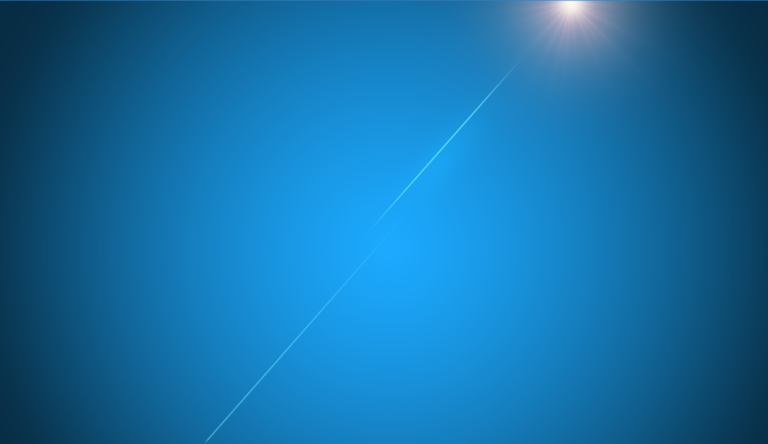
Write a Shadertoy shader that draws this background.

```glsl
#define GLOW_CENTER vec2(0.508, 0.253)
#define GLOW_COLOR vec3(0.11, 0.665, 1.0)
#define GLOW_FALLOFF vec2(0.617, 1.45)
#define SHADE_FLOOR 0.25
#define FLARE_CENTER vec2(0.7435, 0.574)
#define FLARE_RADIUS 0.070
#define FLARE_COLOR vec3(0.93, 0.77, 0.82)
#define CORE_COLOR vec3(1.0, 0.97, 0.93)
#define STREAK_COLOR vec3(0.38, 0.88, 1.0)
#define STREAK_WIDTH 0.0012
#define RAY_COUNT 14

float hash(float n) {
    return fract(sin(n * 127.1) * 43758.5453);
}

// Radial shade, flattening softly in the corners
float backdropShade(vec2 p) {
    float r = length(p - GLOW_CENTER);
    float shade = 1.0 - GLOW_FALLOFF.x * r - GLOW_FALLOFF.y * r * r;
    float d = shade - SHADE_FLOOR;
    return SHADE_FLOOR + 0.5 * (d + sqrt(d * d + 0.006));
}

// Thin line from a to b, fading at both ends
float streak(vec2 p, vec2 a, vec2 b, vec2 fade, float pixel) {
    vec2 axis = b - a;
    float t = dot(p - a, axis) / dot(axis, axis);
    float d = length(p - a - axis * t);
    float line = 1.0 - smoothstep(0.0, STREAK_WIDTH + 0.6 * pixel, d);
    return line * smoothstep(0.0, fade.x, t) * (1.0 - smoothstep(1.0 - fade.y, 1.0, t));
}

// Narrow rays at uneven angles around the flare
float flareRays(vec2 q) {
    float r = length(q);
    float angle = atan(q.y, q.x);
    float rays = 0.0;
    for (int i = 0; i < RAY_COUNT; i++) {
        float n = float(i);
        float rayAngle = -3.14159 * (n + hash(n + 1.0)) / float(RAY_COUNT);
        float reach = mix(0.025, 0.065, hash(n + 31.0));
        float offset = abs(sin(0.5 * (angle - rayAngle)));
        rays += exp(-offset * 28.0 - r / reach);
    }
    return rays;
}

void mainImage(out vec4 fragColor, in vec2 fragCoord) {
    float pixel = 1.0 / iResolution.x;
    vec2 p = fragCoord * pixel;
    float top = iResolution.y * pixel;

    vec3 color = GLOW_COLOR * backdropShade(p);

    // Faint haze beside the upper streak
    vec2 along = normalize(vec2(0.66, 0.75));
    vec2 h = p - vec2(0.582, 0.378);
    vec2 haze = vec2(dot(h, along), dot(h, vec2(along.y, -along.x)));
    color += vec3(0.0, 0.045, 0.05) * exp(-dot(haze * haze, vec2(220.0, 1800.0)));

    // Diagonal streaks
    float upper = streak(p, vec2(0.469, 0.264), vec2(0.689, 0.513), vec2(0.35, 0.4), pixel);
    float lower = streak(p, vec2(0.2656, 0.0), vec2(0.5508, 0.3242), vec2(0.02, 0.7), pixel);
    color = mix(color, STREAK_COLOR, 0.8 * upper + 0.5 * lower);

    // Flare halo, rays and core
    vec2 q = p - FLARE_CENTER;
    float r = length(q);
    float halo = 0.8 * exp(-pow(r / FLARE_RADIUS, 1.5));
    color = mix(color, FLARE_COLOR, clamp(halo + 0.16 * flareRays(q), 0.0, 0.95));
    color = mix(color, CORE_COLOR, exp(-pow(r / 0.019, 2.0)));

    // Pale rim along the top
    float rim = 1.0 - smoothstep(0.0008, 0.0008 + pixel, top - p.y);
    color = mix(color, vec3(0.22, 0.5, 0.72), 0.5 * rim);

    fragColor = vec4(clamp(color, 0.0, 1.0), 1.0);
}
```
